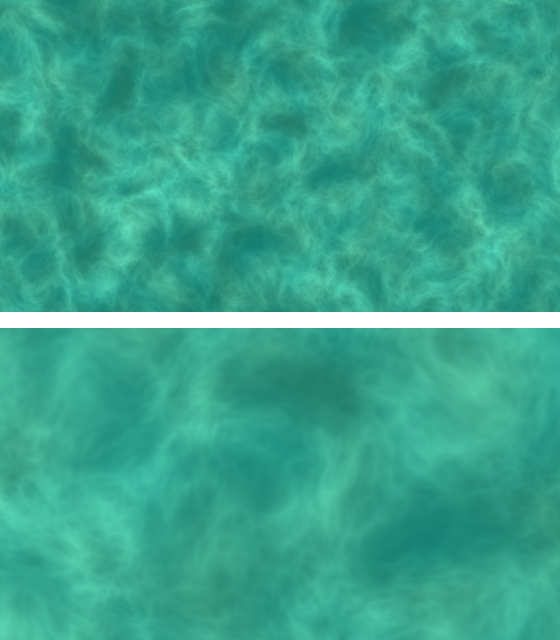
Top: the whole. Bottom: its middle third, enlarged.
This texture is drawn by a WebGL 1 fragment shader. Its source:

```glsl
precision highp float;
// Sunlit green water: soft bright filaments around dark rounded pools.
// Ridged gradient noise is summed over rotated octaves, blended with broad
// patches, and its tone (mean 0, deviation 1) is mapped to a teal ramp.
uniform vec2 u_resolution;

#define BASE_SCALE 4.2     // ridge cells per canvas height
#define FALLOFF 0.62       // strength of each finer octave
#define RIDGE_SOFT 0.04    // rounding of the filament crests
#define PATCH_SCALE 2.7    // broad light and dark areas
#define PATCH_AMOUNT 0.5
#define WARP 0.05          // bending of the filaments
#define SKEW 0.13          // favours bright highlights over deep shadows
#define TINT 0.012         // strength of the local hue drift
#define MID_COLOR vec3(0.198, 0.626, 0.536)
#define TONE_STEP vec3(0.048, 0.067, 0.053)

const int OCTAVES = 5;

vec2 hash2(vec2 p) {
  vec3 q = fract(vec3(p.xyx) * vec3(0.1031, 0.1030, 0.0973));
  q += dot(q, q.yzx + 33.33);
  return fract((q.xx + q.yz) * q.zy);
}

// Dot product of a random unit gradient at a lattice corner with the offset
float cornerValue(vec2 cell, vec2 offset) {
  vec2 gradient = normalize(hash2(cell) * 2.0 - 0.999);
  return dot(gradient, offset);
}

// Gradient noise, mean 0, deviation about 0.215
float noise(vec2 p) {
  vec2 cell = floor(p);
  vec2 f = p - cell;
  vec2 w = f * f * f * (f * (f * 6.0 - 15.0) + 10.0);
  vec2 e = vec2(1.0, 0.0);
  float low = mix(cornerValue(cell, f), cornerValue(cell + e.xy, f - e.xy), w.x);
  float high = mix(cornerValue(cell + e.yx, f - e.yx), cornerValue(cell + e.xx, f - e.xx), w.x);
  return mix(low, high, w.y);
}

// Bright along the zero lines of the noise, scaled to unit deviation
float ridge(vec2 p) {
  float n = noise(p);
  return (0.18 - sqrt(n * n + RIDGE_SOFT * RIDGE_SOFT)) / 0.123;
}

// Sum of ridges, each octave turned so that the lattices never line up
float filaments(vec2 p) {
  mat2 turn = mat2(1.6, 1.2, -1.2, 1.6);
  float sum = 0.0;
  float power = 0.0;
  float weight = 1.0;
  for (int i = 0; i < OCTAVES; i++) {
    sum += weight * ridge(p);
    power += weight * weight;
    weight *= FALLOFF;
    p = turn * p + vec2(17.3, 9.1);
  }
  return sum / sqrt(power);
}

void main() {
  vec2 uv = gl_FragCoord.xy / u_resolution.y;

  // Gentle bending of the domain
  vec2 bend = vec2(noise(uv * 6.0 + 41.7), noise(uv * 6.0 + 83.2));
  vec2 p = uv + WARP * bend;

  // Tone from filaments and broad patches
  float patches = noise(uv * PATCH_SCALE + 25.4) / 0.215;
  float tone = filaments(p * BASE_SCALE + 5.6) + PATCH_AMOUNT * patches;
  tone /= sqrt(1.0 + PATCH_AMOUNT * PATCH_AMOUNT);
  tone += SKEW * (tone * tone - 1.0);

  // Teal ramp with a slight drift between cyan and grey green
  float drift = noise(p * 9.0 + 61.9) / 0.215;
  vec3 color = MID_COLOR + tone * TONE_STEP + TINT * drift * vec3(-1.0, 0.1, 0.7);
  gl_FragColor = vec4(clamp(color, 0.0, 1.0), 1.0);
}
```
